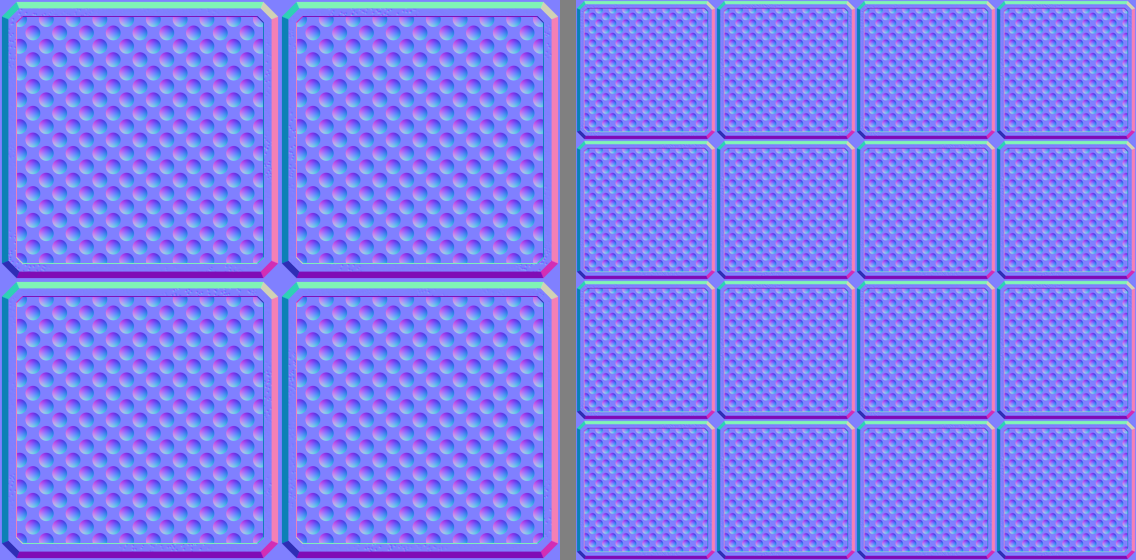
Left: one tile. Right: repeated 2 by 2.
This texture map is drawn by a WebGL 1 fragment shader. Its source:

```glsl
precision highp float;
// Tangent-space normal map of chamfered square plates with a grid of round dishes.
// One octagon distance gives the outer bevel, flat frame and inner lip; a diagonal
// lattice places the dishes, and wrapping cellular pits wear the frames in patches.

uniform vec2 u_resolution;

#define TILES 2.0          // plates across and down
#define HALF_SIZE 0.4932   // plate half width, in tiles
#define CHAMFER_SUM 0.934  // |x| + |y| on the cut corners
#define BEVEL 0.0232       // width of the outer slope
#define FRAME 0.0505       // inset of the sunken panel
#define LIP 0.0034         // width of the inner step
#define BEVEL_SLOPE 0.907
#define DISH_PITCH 0.0478  // half the spacing of dishes in a row
#define DISH_RADIUS 0.0275
#define DISH_SLOPE 0.72
#define PIT_CELLS 192.0    // wear cells across the canvas
#define PIT_SLOPE 1.6

const float TAU = 6.2831853;

// Unit normal whose horizontal part is s.
vec3 tilt(vec2 s) {
  return vec3(s, sqrt(max(0.0, 1.0 - dot(s, s))));
}

// Antialiased coverage of the region where d < 0.
float inside(float d, float pixel) {
  return clamp(0.5 - d / pixel, 0.0, 1.0);
}

vec3 hash3(vec2 cell) {
  vec3 k = vec3(dot(cell, vec2(12.7, 31.1)),
                dot(cell, vec2(26.9, 18.3)),
                dot(cell, vec2(41.9, 28.9)));
  return fract(sin(k) * 4375.85);
}

// Octagon: xy is the outward facet direction, z the signed distance.
vec3 octagon(vec2 p, float pixel) {
  vec2 a = abs(p);
  vec2 facing = vec2(p.x < 0.0 ? -1.0 : 1.0, p.y < 0.0 ? -1.0 : 1.0);
  float side = max(a.x, a.y) - HALF_SIZE;
  float corner = (a.x + a.y - CHAMFER_SUM) * 0.70711;
  vec2 axis = a.x > a.y ? vec2(facing.x, 0.0) : vec2(0.0, facing.y);
  vec2 direction = mix(axis, facing * 0.70711, inside(side - corner, pixel));
  return vec3(direction, max(side, corner));
}

// Slope of the nearest dish on the diagonal lattice.
vec2 dishSlope(vec2 p) {
  vec2 q = vec2(p.x + p.y, p.x - p.y) / (2.0 * DISH_PITCH);
  q -= floor(q + 0.5);
  vec2 v = vec2(q.x + q.y, q.x - q.y) * DISH_PITCH / DISH_RADIUS;
  return -v * DISH_SLOPE * (1.0 - smoothstep(0.87, 1.05, length(v)));
}

// Slope of scattered pits, strongest in a few broad patches.
vec2 wearSlope(vec2 uv) {
  vec2 g = uv * PIT_CELLS;
  vec2 base = floor(g);
  vec2 slope = vec2(0.0);
  for (int j = -1; j <= 1; j++) {
    for (int i = -1; i <= 1; i++) {
      vec2 cell = base + vec2(float(i), float(j));
      vec3 h = hash3(mod(cell, PIT_CELLS));
      vec2 v = g - cell - h.xy;
      slope -= step(0.6, h.z) * v * exp(-8.0 * dot(v, v));
    }
  }
  float patches = sin(TAU * (3.0 * uv.x + 2.0 * uv.y) + 1.3)
                + sin(TAU * (5.0 * uv.y - 2.0 * uv.x) + 4.0)
                + 0.6 * sin(TAU * (9.0 * uv.x + 7.0 * uv.y));
  return slope * PIT_SLOPE * mix(0.08, 1.0, smoothstep(0.1, 1.6, patches));
}

void main() {
  vec2 uv = gl_FragCoord.xy / u_resolution;
  vec2 p = fract(uv * TILES) - 0.5;
  float pixel = TILES / min(u_resolution.x, u_resolution.y);
  vec3 plate = octagon(p, pixel);
  float d = plate.z;

  // Layers from the gap inwards: bevel, frame, lip, dished panel.
  vec3 n = vec3(0.0, 0.0, 1.0);
  n = mix(n, tilt(plate.xy * BEVEL_SLOPE), inside(d, pixel));
  n = mix(n, tilt(wearSlope(uv)), inside(d + BEVEL, pixel));
  n = mix(n, tilt(-plate.xy * BEVEL_SLOPE), inside(d + FRAME, pixel));
  n = mix(n, tilt(dishSlope(p)), inside(d + FRAME + LIP, pixel));

  gl_FragColor = vec4(n * 0.5 + 0.5, 1.0);
}
```
